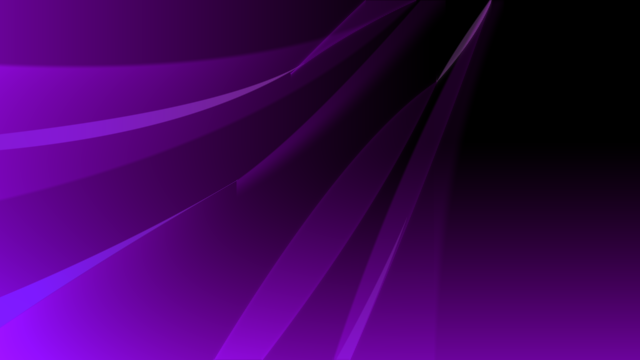
A Shadertoy shader for this background:

```glsl
// Translucent violet ribbons sweeping up to the right over a dark gradient.

// A quadratic Bezier arc that always advances in x; units are canvas heights.
struct Arc { vec2 a, b, c; };

// Approximate signed distance to an arc, positive above it.
float above(vec2 p, Arc k) {
    float x = clamp(p.x, k.a.x, k.c.x) - k.a.x;
    vec2 bend = k.a - 2.0 * k.b + k.c;
    vec2 start = k.b - k.a;
    float t = x / (start.x + sqrt(max(start.x * start.x + bend.x * x, 1e-6)));
    vec2 tangent = start + bend * t;
    float y = k.a.y + t * (2.0 * start.y + bend.y * t);
    return (p.y - y) * tangent.x / max(length(tangent), 1e-4);
}

// Coverage of the half-plane d > 0 with a soft edge.
float cover(float d, float soft) {
    float w = max(soft, 1.0 / iResolution.y);
    return smoothstep(-w, w, d);
}

// Limits a shape to the horizontal extent of its arc.
float span(vec2 p, Arc k) {
    return cover(p.x - k.a.x + 0.003, 0.003) * cover(k.c.x - p.x, 0.003);
}

// Area between two arcs, with separate softness for each side.
float band(vec2 p, Arc top, Arc low, float softTop, float softLow) {
    float extent = max(span(p, top), span(p, low));
    return cover(-above(p, top), softTop) * cover(above(p, low), softLow) * extent;
}

// Thin highlight along an arc.
float rim(vec2 p, Arc k) {
    return exp(-abs(above(p, k)) * 260.0) * span(p, k);
}

// Maps a brightness to the violet ramp.
vec3 violet(float tone) {
    return vec3(tone, 0.4 * pow(tone, 4.0), tone * (1.2 + 0.6 * tone));
}

// Light from the left and from the floor.
float backdrop(vec2 p) {
    float left = 0.41 * pow(max(1.0 - p.x / 1.2, 0.0), 1.1);
    float foot = 0.42 * pow(max(1.0 - p.y / 0.61, 0.0), 1.2);
    return length(vec2(left, foot));
}

void mainImage(out vec4 fragColor, in vec2 fragCoord) {
    vec2 p = fragCoord / iResolution.y;
    p.x *= 16.0 / 9.0 * iResolution.y / iResolution.x;
    float tone = backdrop(p);

    // Wide upper veil
    Arc veilTop = Arc(vec2(0.0, 0.819), vec2(0.787, 0.787), vec2(1.157, 1.0));
    Arc veilLow = Arc(vec2(0.0, 0.444), vec2(0.787, 0.63), vec2(1.157, 1.0));
    float depth = max(-above(p, veilTop), 0.0);
    float veil = band(p, veilTop, veilLow, 0.008, 0.006);
    tone += veil * (0.05 + 0.08 * exp(-depth * 7.0)) * (1.0 - 0.6 * smoothstep(0.4, 1.1, p.x));

    // Folded end of the upper ribbon
    Arc foldTop = Arc(vec2(0.81, 0.796), vec2(0.91, 0.9), vec2(1.016, 1.0));
    Arc foldLow = Arc(vec2(0.81, 0.796), vec2(0.95, 0.905), vec2(1.157, 1.0));
    tone += 0.1 * band(p, foldTop, foldLow, 0.002, 0.004);
    tone += 0.1 * rim(p, foldTop) + 0.07 * rim(p, foldLow);

    // Middle ribbon: glow beneath, then its veil towards the top
    Arc midTop = Arc(vec2(0.0, 0.174), vec2(0.37, 0.329), vec2(0.66, 0.5));
    Arc midLow = Arc(vec2(0.0, 0.09), vec2(0.278, 0.278), vec2(0.66, 0.5));
    Arc tailTop = Arc(vec2(0.66, 0.5), vec2(0.856, 0.641), vec2(1.169, 1.0));
    Arc tailLow = Arc(vec2(0.66, 0.48), vec2(0.93, 0.625), vec2(1.238, 1.0));
    float below = -above(p, midLow);
    tone += 0.08 * cover(below, 0.004) * exp(-max(below, 0.0) * 9.0) * (1.0 - smoothstep(0.35, 0.75, p.x));
    tone += band(p, tailTop, tailLow, 0.003, 0.03) * mix(0.13, 0.07, smoothstep(0.66, 1.15, p.x));

    // Right ribbon, fading as it rises
    Arc rightTop = Arc(vec2(0.595, 0.0), vec2(0.961, 0.606), vec2(1.215, 0.775));
    Arc rightLow = Arc(vec2(0.729, 0.0), vec2(1.053, 0.421), vec2(1.215, 0.775));
    tone += band(p, rightTop, rightLow, 0.002, 0.003) * mix(0.1, 0.06, p.y);
    tone += 0.04 * (rim(p, rightTop) + rim(p, rightLow));

    // Far right veils
    Arc farLeft = Arc(vec2(0.926, 0.0), vec2(1.11, 0.56), vec2(1.361, 1.0));
    Arc farMid = Arc(vec2(0.972, 0.0), vec2(1.16, 0.42), vec2(1.366, 1.0));
    Arc farRight = Arc(vec2(1.204, 0.0), vec2(1.215, 0.537), vec2(1.4, 1.0));
    tone += 0.06 * band(p, farLeft, farMid, 0.004, 0.002);
    tone += 0.05 * band(p, farLeft, farRight, 0.006, 0.016);
    tone += 0.04 * rim(p, farMid);

    vec3 color = violet(tone);

    // Bright ribbon faces
    Arc upTop = Arc(vec2(0.0, 0.627), vec2(0.625, 0.699), vec2(0.845, 0.824));
    Arc upLow = Arc(vec2(0.0, 0.583), vec2(0.544, 0.634), vec2(0.845, 0.824));
    vec3 upColor = mix(vec3(0.53, 0.1, 0.85), vec3(0.45, 0.16, 0.56), smoothstep(0.1, 0.85, p.x));
    color = mix(color, upColor, 0.9 * band(p, upTop, upLow, 0.002, 0.002));

    vec3 midColor = mix(vec3(0.5, 0.1, 0.96), vec3(0.45, 0.1, 0.66), smoothstep(0.0, 0.65, p.x));
    color = mix(color, midColor, 0.9 * band(p, midTop, midLow, 0.002, 0.003));

    Arc sliverTop = Arc(vec2(0.933, 0.0), vec2(1.046, 0.201), vec2(1.13, 0.394));
    Arc sliverLow = Arc(vec2(0.972, 0.0), vec2(1.069, 0.225), vec2(1.13, 0.394));
    vec3 sliverColor = mix(vec3(0.54, 0.08, 0.84), vec3(0.36, 0.08, 0.46), p.y / 0.4);
    color = mix(color, sliverColor, 0.85 * band(p, sliverTop, sliverLow, 0.002, 0.002));

    // Pale twist at the top
    Arc twistTop = Arc(vec2(1.215, 0.775), vec2(1.26, 0.86), vec2(1.361, 1.0));
    Arc twistLow = Arc(vec2(1.215, 0.775), vec2(1.324, 0.896), vec2(1.366, 1.0));
    color += vec3(0.22, 0.12, 0.25) * band(p, twistTop, twistLow, 0.002, 0.002);
    color += vec3(0.12, 0.07, 0.13) * rim(p, twistLow);

    // Cool light in the lower left corner
    color += vec3(0.0, 0.01, 0.12) * exp(-dot(p, p) * 8.0);
    fragColor = vec4(clamp(color, 0.0, 1.0), 1.0);
}
```
